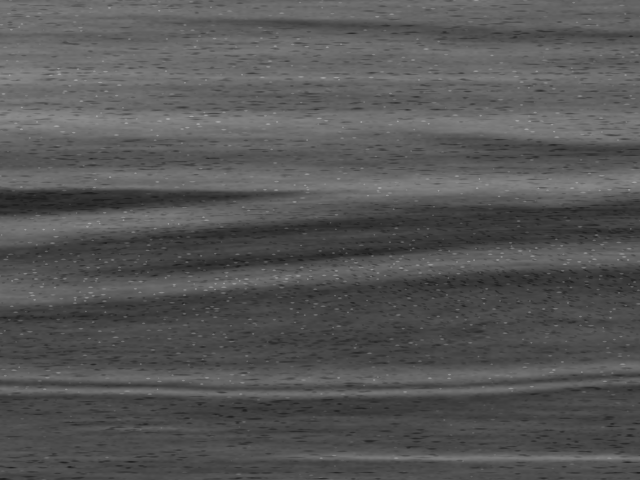
This texture is drawn by a Shadertoy shader. Its source:

```glsl
// Grey planed wood: soft light and dark figure bands sweep across the board,
// overlaid with stretched fibre noise, short dark pores and tiny pale flecks.
// Bands are lopsided Gaussians around curves; pores are dashes in jittered cells.

float hash(vec2 p) {
    vec3 q = fract(vec3(p.xyx) * 0.1031);
    q += dot(q, q.yzx + 33.33);
    return fract((q.x + q.y) * q.z);
}

float noise(vec2 p) {
    vec2 i = floor(p), f = fract(p);
    f = f * f * (3.0 - 2.0 * f);
    return mix(mix(hash(i), hash(i + vec2(1, 0)), f.x),
               mix(hash(i + vec2(0, 1)), hash(i + vec2(1, 1)), f.x), f.y);
}

// Lopsided bell: separate widths above and below the centre line
float streak(float d, float above, float below) {
    float t = d / (d > 0.0 ? above : below);
    return exp(-t * t);
}

// One soft dash per staggered cell; fill is the share of cells in use
float dashes(vec2 p, vec2 cell, float slope, float seed, float fill) {
    vec2 g = p / cell;
    float row = floor(g.y);
    g.x += 17.0 * hash(vec2(row, seed));
    vec2 id = vec2(floor(g.x), row) + seed;
    vec2 jitter = vec2(hash(id + 41.3), hash(id + 87.1));
    vec2 d = (fract(g) - mix(vec2(0.36), vec2(0.64), jitter)) * cell;
    d.y += slope * d.x;
    vec2 size = cell * vec2(mix(0.12, 0.35, hash(id + 13.7)), 0.23);
    return smoothstep(0.0, 0.2, fill - hash(id)) * (1.0 - smoothstep(0.25, 1.0, length(d / size)));
}

// Swelling bands in the middle of the board
float middleFigure(float x, float y) {
    float upper = 0.479 + 0.085 * smoothstep(-0.1, 1.1, x) + 0.02 * smoothstep(1.12, 1.36, x);
    float centre = 0.418 + 0.09 * smoothstep(0.0, 1.3, x);
    float lower = 0.355 + 0.08 * smoothstep(-0.2, 1.2, x);
    float tone = mix(0.17, 0.10, smoothstep(0.0, 0.9, x)) * streak(y - upper - 0.043, 0.026, 0.027);
    tone -= 0.075 * streak(y - upper + 0.004, 0.010, 0.035);
    tone -= 0.085 * smoothstep(0.05, 0.45, x) * streak(y - centre, 0.026, 0.009);
    tone += 0.085 * streak(y - centre + 0.034, 0.020, 0.028);
    tone -= 0.075 * streak(y - lower + 0.005, 0.010, 0.045);
    tone += 0.06 * exp(-4.0 * x) * streak(y - 0.42, 0.05, 0.05);
    // dark wedge tapering to the right
    float depth = 0.609 - 0.012 * x - y;
    float thickness = 0.062 * (1.0 - x / 0.78);
    float wedge = smoothstep(-0.004, 0.006, depth)
                * (1.0 - smoothstep(thickness - 0.012, thickness + 0.014, depth));
    return tone - 0.13 * wedge * (1.0 - smoothstep(0.55, 0.8, x));
}

// Calmer bands above
float upperFigure(float x, float y) {
    float tone = 0.055 * streak(y - 0.626 + 0.012 * x, 0.022, 0.018);
    tone += 0.10 * streak(y - 0.752 + 0.008 * x, 0.022, 0.030);
    tone -= 0.10 * smoothstep(0.55, 1.0, x) * streak(y - 0.695 - 0.035 * smoothstep(1.25, 0.7, x), 0.012, 0.018);
    tone -= 0.05 * streak(y - 0.675, 0.022, 0.025);
    tone -= 0.09 * smoothstep(0.1, 0.7, x) * streak(y - 0.955 + 0.025 * smoothstep(0.5, 1.35, x), 0.008, 0.020);
    tone += 0.04 * streak(y - 0.985, 0.03, 0.02) + 0.04 * streak(y - 0.895, 0.020, 0.020);
    tone += 0.04 * streak(y - 0.84, 0.015, 0.012);
    return tone + 0.06 * exp(-3.5 * x) * streak(y - 0.83, 0.12, 0.10);
}

// Paired pale band and thin streaks below
float lowerFigure(float x, float y) {
    float pair = 0.198 + 0.005 * cos(5.0 * x) + 0.016 * smoothstep(0.9, 1.4, x);
    float tone = 0.12 * streak(y - pair - 0.015, 0.017, 0.009);
    tone += 0.13 * streak(y - pair + 0.012, 0.008, 0.007);
    tone -= 0.05 * streak(y - pair, 0.005, 0.005);
    tone -= 0.06 * streak(y - pair + 0.028, 0.007, 0.03);
    tone += 0.11 * streak(x - 0.32, 0.14, 0.14) * streak(y - 0.105, 0.006, 0.005);
    return tone + 0.13 * smoothstep(0.35, 0.85, x) * streak(y - 0.052 + 0.006 * x, 0.008, 0.006);
}

void mainImage(out vec4 fragColor, in vec2 fragCoord) {
    vec2 p = fragCoord / iResolution.y;
    float middle = streak(p.y - 0.43, 0.13, 0.16);
    float top = smoothstep(0.57, 0.64, p.y);

    // Broad figure on gently wavering lines
    float y = p.y + 0.007 * (noise(p * vec2(4.0, 9.0)) - 0.5) + 0.003 * (noise(p * vec2(18.0, 40.0)) - 0.5);
    float tone = mix(0.295, 0.388, top);
    tone += middleFigure(p.x, y) + upperFigure(p.x, y) + lowerFigure(p.x, y);

    // Fibres follow the rise of the middle bands
    vec2 flow = vec2(p.x, p.y - 0.08 * smoothstep(0.0, 1.2, p.x) * middle);
    tone += 0.055 * (noise(flow * vec2(1.6, 38.0)) - 0.5);
    tone += 0.055 * (noise(flow * vec2(4.0, 110.0) + 7.0) - 0.5);
    tone += 0.045 * (noise(flow * vec2(22.0, 210.0) + 19.0) - 0.5);
    tone += 0.030 * (noise(p * vec2(110.0, 260.0)) - 0.5);

    // Dark pores: long and level outside the middle, short and slanted inside
    float slope = middle * mix(-0.08, 0.22, smoothstep(0.2, 0.9, p.x));
    float patches = noise(flow * vec2(3.0, 26.0) + 51.0);
    for (float i = 0.0; i < 4.0; i++) {
        vec2 shift = vec2(0.37, 0.0137) * i;
        float longPores = dashes(flow + shift, vec2(0.085 - 0.012 * i, 0.0105 + 0.0007 * i), 0.0, 5.0 + 31.0 * i, 0.7 * patches);
        float shortPores = dashes(p + shift, vec2(0.038 - 0.003 * i, 0.0108 + 0.0006 * i), slope, 17.0 + 29.0 * i, 0.25 + 0.4 * patches);
        tone -= 0.085 * longPores * (1.0 - 0.8 * middle) + 0.060 * shortPores * (0.4 + 0.6 * middle);
    }

    // Pale flecks, denser on light wood
    float fleckFill = 0.12 + 0.20 * middle + 0.5 * (tone - 0.32);
    for (float i = 0.0; i < 2.0; i++)
        tone += 0.15 * dashes(p + 0.213 * i, vec2(0.021 + 0.004 * i, 0.0115), 0.0, 203.0 + 47.0 * i, fleckFill);

    fragColor = vec4(vec3(clamp(tone, 0.13, 0.75)), 1.0);
}
```
